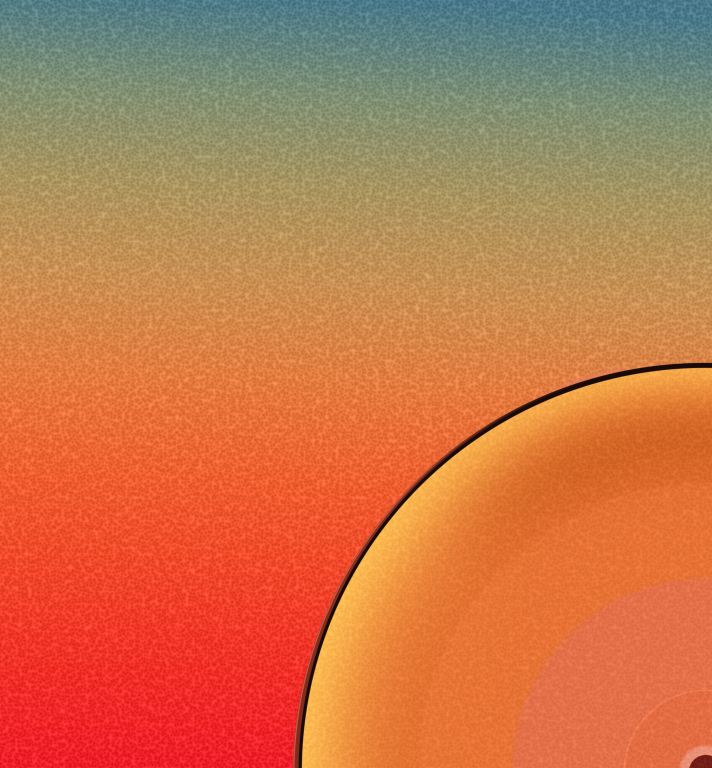
Give the GLSL for this background, as a Shadertoy shader.

```glsl
const int STOPS = 9;
const vec3 SKY[STOPS] = vec3[STOPS](   // evenly spaced, bottom to top
    vec3(0.94, 0.12, 0.17), vec3(0.95, 0.19, 0.16), vec3(0.95, 0.28, 0.17),
    vec3(0.94, 0.38, 0.19), vec3(0.90, 0.49, 0.25), vec3(0.80, 0.57, 0.33),
    vec3(0.67, 0.59, 0.38), vec3(0.50, 0.57, 0.46), vec3(0.29, 0.48, 0.55));
const float SKY_TILT = 0.05;

const vec2 RIM_CENTER = vec2(0.918, -0.009);
const float RIM_RADIUS = 0.5365;
const vec2 DISC_CENTER = vec2(0.919, -0.005);
const float DISC_RADIUS = 0.526;
const float LINE_WIDTH = 0.0042;
const float LABEL_RADIUS = 0.252;
const float HUB_RADIUS = 0.106;
const float COLLAR_RADIUS = 0.034;
const float HOLE_RADIUS = 0.022;

const vec3 RIM_BROWN = vec3(0.52, 0.17, 0.11);
const vec3 RIM_LIGHT = vec3(0.90, 0.48, 0.37);
const vec3 INK = vec3(0.09, 0.04, 0.03);
const vec3 EDGE_GOLD = vec3(0.99, 0.73, 0.32);
const vec3 DISC_ORANGE = vec3(0.89, 0.43, 0.19);
const vec3 DISC_SHADE = vec3(0.80, 0.37, 0.13);
const vec3 LABEL_PINK = vec3(0.89, 0.44, 0.30);
const vec3 HUB_ORANGE = vec3(0.90, 0.42, 0.25);
const vec3 COLLAR_PINK = vec3(0.92, 0.57, 0.47);
const vec3 HOLE_RED = vec3(0.45, 0.12, 0.09);

const float GRAIN_SCALE = 230.0;
const float GRAIN_SKY = 0.20;
const float GRAIN_DISC = 0.10;

vec2 hash2(vec2 p) {
    vec2 q = vec2(dot(p, vec2(127.1, 311.7)), dot(p, vec2(269.5, 183.3)));
    return fract(sin(q) * 43758.5);
}

// Distance to the nearest scattered cell point
float cellNoise(vec2 p) {
    vec2 cell = floor(p), local = fract(p);
    float nearest = 2.0;
    for (int y = -1; y <= 1; y++)
        for (int x = -1; x <= 1; x++) {
            vec2 offset = vec2(x, y);
            nearest = min(nearest, length(offset + hash2(cell + offset) - local));
        }
    return nearest;
}

// Two cellular layers, centred near zero
float grain(vec2 p) {
    float fine = cellNoise(p * GRAIN_SCALE);
    float coarse = cellNoise(p * GRAIN_SCALE * 0.47 + 31.0);
    return 0.7 * fine + 0.3 * coarse - 0.45;
}

vec3 skyColor(float height) {
    float t = clamp(height, 0.0, 1.0) * float(STOPS - 1);
    int i = min(int(t), STOPS - 2);
    return mix(SKY[i], SKY[i + 1], t - float(i));
}

// Antialiased coverage of the region where d is negative
float inside(float d, float px) {
    return smoothstep(px, -px, d);
}

vec3 discColor(vec2 p, float px) {
    vec2 q = p - DISC_CENTER;
    float r = length(q);
    float depth = DISC_RADIUS - r;
    float upward = smoothstep(0.55, 1.0, q.y / max(r, 0.001));

    // Golden edge glow, with a shaded band below the top
    vec3 color = DISC_ORANGE;
    float band = (depth - 0.085) / 0.055;
    color = mix(color, DISC_SHADE, 0.75 * upward * exp(-band * band));
    float glowWidth = mix(0.072, 0.042, upward);
    float glow = exp(-pow(max(depth, 0.0) / glowWidth, 1.5));
    color = mix(color, EDGE_GOLD, glow * mix(1.0, 0.8, upward));

    // Inner rings
    color += 0.02 * inside(r - 0.375, 0.004);
    color = mix(color, LABEL_PINK, 0.85 * inside(r - LABEL_RADIUS, 0.004));
    color = mix(color, HUB_ORANGE, 0.7 * inside(r - HUB_RADIUS, 0.002));
    color += 0.05 * inside(abs(r - HUB_RADIUS) - 0.001, px);
    color = mix(color, COLLAR_PINK, inside(r - COLLAR_RADIUS, 0.003));
    return mix(color, HOLE_RED, inside(r - HOLE_RADIUS, px));
}

void mainImage(out vec4 fragColor, in vec2 fragCoord) {
    vec2 p = fragCoord / iResolution.y;
    float px = 0.75 / iResolution.y;
    float noise = grain(p);

    // Tilted sky gradient
    float tilt = SKY_TILT * (p.x - 0.46) * smoothstep(0.1, 0.6, p.y);
    vec3 color = skyColor(p.y + tilt) + GRAIN_SKY * noise;

    // Rim with a pale outer hairline, brightest at the upper left
    vec2 rimOffset = p - RIM_CENTER;
    float rim = length(rimOffset) - RIM_RADIUS;
    float disc = length(p - DISC_CENTER) - DISC_RADIUS;
    float topness = smoothstep(0.6, 1.0, rimOffset.y / length(rimOffset));
    float glint = exp(-pow((p.x - 0.765) / 0.055, 2.0)) * step(0.0, p.y - 0.4);
    color = mix(color, RIM_LIGHT, 0.6 * glint * inside(abs(rim - 0.002) - 0.003, 0.002));
    color = mix(color, mix(RIM_BROWN, INK, topness), inside(rim, px));
    float hairline = inside(abs(rim + 0.001) - 0.0008, px);
    color = mix(color, RIM_LIGHT, 0.65 * hairline * (1.0 - topness));

    // Dark contour, then the disc face
    color = mix(color, INK, inside(disc - LINE_WIDTH, px));
    vec3 face = discColor(p, px) + GRAIN_DISC * noise;
    color = mix(color, face, inside(disc, px));

    fragColor = vec4(clamp(color, 0.0, 1.0), 1.0);
}
```
